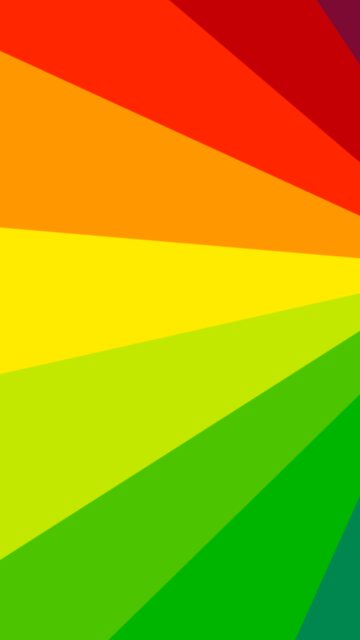
A WebGL 1 fragment shader for this background:

```glsl
precision highp float;
// Flat rainbow rays fanning out to the left from beyond the right edge.

uniform vec2 u_resolution;

// Soft coverage of the side above a line, given by its height at the
// right side of the canvas and its slope.
float above(vec2 p, float height, float slope) {
    float rise = p.y - height - slope * (p.x - 0.5625);
    float dist = rise / sqrt(1.0 + slope * slope);
    float soft = max(0.0018, 0.75 / u_resolution.y);
    return smoothstep(-soft, soft, dist);
}

void main() {
    // Canvas heights as the unit, with the width fixed at 9/16.
    vec2 p = gl_FragCoord.xy / u_resolution * vec2(0.5625, 1.0);

    vec3 teal = vec3(0.0, 0.53, 0.31);
    vec3 green = vec3(0.0, 0.71, 0.0);
    vec3 leaf = vec3(0.30, 0.77, 0.0);
    vec3 lime = vec3(0.76, 0.91, 0.0);
    vec3 yellow = vec3(1.0, 0.92, 0.0);
    vec3 orange = vec3(1.0, 0.595, 0.0);
    vec3 red = vec3(1.0, 0.15, 0.0);
    vec3 crimson = vec3(0.77, 0.0, 0.02);
    vec3 plum = vec3(0.49, 0.04, 0.20);

    // Each ray covers everything above its lower edge.
    vec3 color = teal;
    color = mix(color, green, above(p, 0.2253, 2.218));
    color = mix(color, leaf, above(p, 0.3841, 0.977));
    color = mix(color, lime, above(p, 0.4831, 0.6366));
    color = mix(color, yellow, above(p, 0.5417, 0.2245));
    color = mix(color, orange, above(p, 0.5964, -0.0856));
    color = mix(color, red, above(p, 0.6628, -0.4583));
    color = mix(color, crimson, above(p, 0.7461, -0.8515));
    color = mix(color, plum, above(p, 0.8984, -1.5));

    gl_FragColor = vec4(color, 1.0);
}
```
